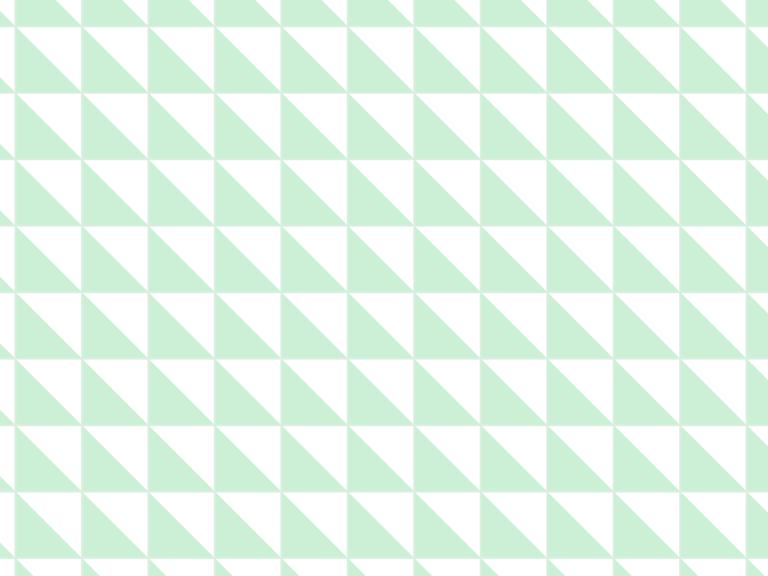
A Shadertoy shader for this pattern:

```glsl
// Draws a grid of mint right triangles on white, with fine pale seams between the square cells.

const vec3 WHITE = vec3(1.0);
const vec3 MINT = vec3(0.80, 0.94, 0.84);
const vec3 SEAM = vec3(0.85, 0.935, 0.875);

// Lengths are fractions of the canvas height.
const float CELL_SIZE = 0.1154;
const vec2 GRID_ORIGIN = vec2(0.0269, 0.0312);
const float SEAM_WIDTH = 0.0034;
const float EDGE_SOFTNESS = 0.0030;

// Coverage of the region where a signed distance is negative.
float coverage(float dist, float blur) {
    return 1.0 - smoothstep(-0.5 * blur, 0.5 * blur, dist);
}

// Signed distance to the diagonal from upper left to lower right.
float diagonalDistance(vec2 local) {
    return (local.x + local.y - CELL_SIZE) * inversesqrt(2.0);
}

// Distance to the nearest horizontal or vertical cell border.
float borderDistance(vec2 local) {
    vec2 nearest = min(local, CELL_SIZE - local);
    return min(nearest.x, nearest.y);
}

void mainImage(out vec4 fragColor, in vec2 fragCoord) {
    vec2 position = fragCoord / iResolution.y;
    float blur = max(EDGE_SOFTNESS, 1.4 / iResolution.y);

    // Position inside the repeating square
    vec2 local = mod(position - GRID_ORIGIN, CELL_SIZE);

    // Lower-left half of each square
    float triangle = coverage(diagonalDistance(local), blur);
    vec3 color = mix(WHITE, MINT, triangle);

    // Pale seams along the cell borders
    float seam = coverage(borderDistance(local) - 0.5 * SEAM_WIDTH, blur);
    color = mix(color, SEAM, seam);

    fragColor = vec4(color, 1.0);
}
```
